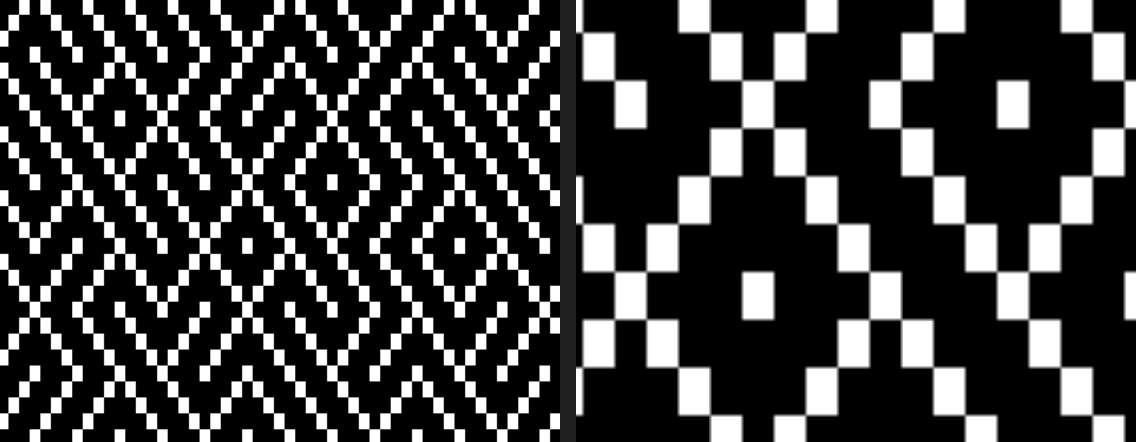
Left, the full canvas; right, a detail of the centre.
Reproduce this pattern procedurally as a Shadertoy shader.

```glsl
// Random maze of stepped diagonals: white blocks on black, one slash per cell.

const vec2 BLOCKS = vec2(52.73, 27.73);   // blocks across and down the canvas
const vec2 ORIGIN = vec2(2.795, -0.20);   // lower left lattice block, in blocks
const float CELL = 4.0;                   // blocks per cell side
const float RISING_SHARE = 0.5;           // chance that a cell holds a rising slash
const float SEED = 17.0;
const vec2 EDGE = 1.2 / vec2(512.0, 404.0); // edge softness, in canvas units
const vec3 GROUND = vec3(0.0);
const vec3 INK = vec3(1.0);

// Integer hash of a cell to 0..1
float hashCell(vec2 cell) {
    uvec2 q = uvec2(ivec2(cell + 64.0 + SEED));
    uint h = q.x * 1597334673u ^ q.y * 3812015801u;
    h = (h ^ (h >> 15)) * 2246822519u;
    h = (h ^ (h >> 13)) * 3266489917u;
    h ^= h >> 16;
    return float(h >> 8) / 16777216.0;
}

// 1 where a block lies on a lattice corner or on its cell's diagonal
float litBlock(vec2 block) {
    vec2 cell = floor((block + 0.5) / CELL);
    vec2 local = block - cell * CELL;
    bool rising = hashCell(cell) < RISING_SHARE;
    float offDiagonal = rising ? local.x - local.y : local.x + local.y - CELL;
    bool corner = local.x + local.y < 0.5;
    return corner || abs(offDiagonal) < 0.5 ? 1.0 : 0.0;
}

void mainImage(out vec4 fragColor, in vec2 fragCoord) {
    vec2 p = fragCoord / iResolution.xy * BLOCKS - ORIGIN;

    // Blend the four blocks that meet at the nearest grid crossing
    vec2 crossing = floor(p + 0.5);
    vec2 softness = max(EDGE, 1.0 / iResolution.xy) * BLOCKS;
    vec2 t = clamp((p - crossing) / softness + 0.5, 0.0, 1.0);
    float below = mix(litBlock(crossing - 1.0), litBlock(crossing - vec2(0.0, 1.0)), t.x);
    float above = mix(litBlock(crossing - vec2(1.0, 0.0)), litBlock(crossing), t.x);

    fragColor = vec4(mix(GROUND, INK, mix(below, above, t.y)), 1.0);
}
```
